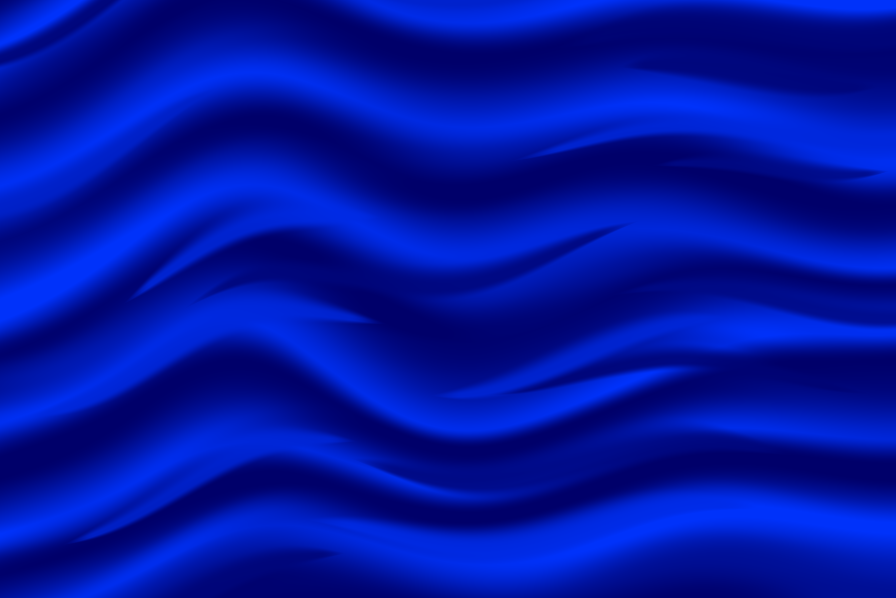
A WebGL 2 fragment shader for this background:

```glsl
#version 300 es
precision highp float;
// Deep blue, softly blurred waves like folds of painted satin.
// A rolling flow line bends the plane; a noisy, lopsided triangle wave makes
// the folds, and scattered tapering brush strokes break their regularity.

uniform vec2 u_resolution;
out vec4 outColor;

const float TAU = 6.2831853;
const int STROKE_COUNT = 18;
const vec3 SHADOW_BLUE = vec3(0.0, 0.0, 0.415);
const vec3 LIGHT_BLUE = vec3(0.0, 0.195, 0.98);

float hash(vec2 p) {
    return fract(sin(dot(p, vec2(127.1, 311.7))) * 43758.5453);
}

// Value noise with quintic interpolation, in 0..1
float noise(vec2 p) {
    vec2 cell = floor(p);
    vec2 f = p - cell;
    f = f * f * f * (f * (f * 6.0 - 15.0) + 10.0);
    float low = mix(hash(cell), hash(cell + vec2(1.0, 0.0)), f.x);
    float high = mix(hash(cell + vec2(0.0, 1.0)), hash(cell + vec2(1.0, 1.0)), f.x);
    return mix(low, high, f.y);
}

// Height of the rolling flow line: a climb at the left, then gentle swells
float flowHeight(vec2 p) {
    float swell = 0.027 * cos(TAU * (p.x - 0.45 + 0.1 * (p.y - 0.5)) / 0.7);
    float climb = -0.2 * (1.0 - smoothstep(-0.25, 0.5, p.x));
    float wobble = 0.03 * (noise(p * vec2(2.6, 3.0) + 7.3) - 0.5);
    return swell + climb + wobble + 0.045 * p.x;
}

// Triangle wave whose peak sits at the given fraction of the period
float lopsidedWave(float phase, float peak) {
    float f = fract(phase);
    float ramp = min(f / peak, (1.0 - f) / (1.0 - peak));
    return mix(ramp, smoothstep(0.0, 1.0, ramp), 0.6);
}

// Broad folds in flow space, 0 in the shadows and 1 on the lit ridges
float folds(vec2 q) {
    float drift = 1.1 * noise(q * vec2(1.5, 3.8) + 3.7);
    float peak = mix(0.25, 0.6, noise(q * vec2(1.3, 3.0) + 21.0));
    float tone = lopsidedWave(4.9 * q.y + drift, peak);
    float patches = noise(q * vec2(1.8, 5.0) + 41.0) - 0.5;
    float streaks = noise(q * vec2(2.6, 24.0) + 63.0) - 0.5;
    return 0.05 + 0.9 * tone + 0.25 * patches + 0.2 * streaks;
}

// Leaf-shaped mask with pointed tips, a crisp lower and a soft upper edge
float strokeMask(vec2 q, vec2 center, vec2 size, float tilt) {
    float along = (q.x - center.x) / size.x;
    float body = max(1.0 - along * along, 0.0);
    float across = (q.y - center.y - tilt * along) / max(size.y * body, 0.001);
    float edges = smoothstep(-1.0, -0.4, across) * (1.0 - smoothstep(-0.1, 1.0, across));
    return edges * smoothstep(0.0, 0.4, body);
}

// Lays alternating darker and brighter strokes over a tone
float paintStrokes(float tone, vec2 q) {
    for (int i = 0; i < STROKE_COUNT; i++) {
        float id = float(i);
        float level = (id + hash(vec2(id, 2.0))) / float(STROKE_COUNT);
        vec2 center = vec2(1.5 * hash(vec2(id, 1.0)), 1.15 * level);
        vec2 size = vec2(mix(0.2, 0.45, hash(vec2(id, 3.0))),
                         mix(0.025, 0.05, hash(vec2(id, 4.0))));
        float tilt = 0.05 * (hash(vec2(id, 5.0)) - 0.4);
        float strokeTone = mix(0.12, 0.7, mod(id, 2.0)) + 0.2 * hash(vec2(id, 6.0));
        tone = mix(tone, strokeTone, 0.85 * strokeMask(q, center, size, tilt));
    }
    return tone;
}

void main() {
    vec2 p = gl_FragCoord.xy / u_resolution.y;
    vec2 q = vec2(p.x, p.y - flowHeight(p));

    float tone = clamp(paintStrokes(folds(q), q), 0.0, 1.0);
    // Lean the tones towards shadow
    tone = pow(tone, 1.35);
    outColor = vec4(mix(SHADOW_BLUE, LIGHT_BLUE, tone), 1.0);
}
```
